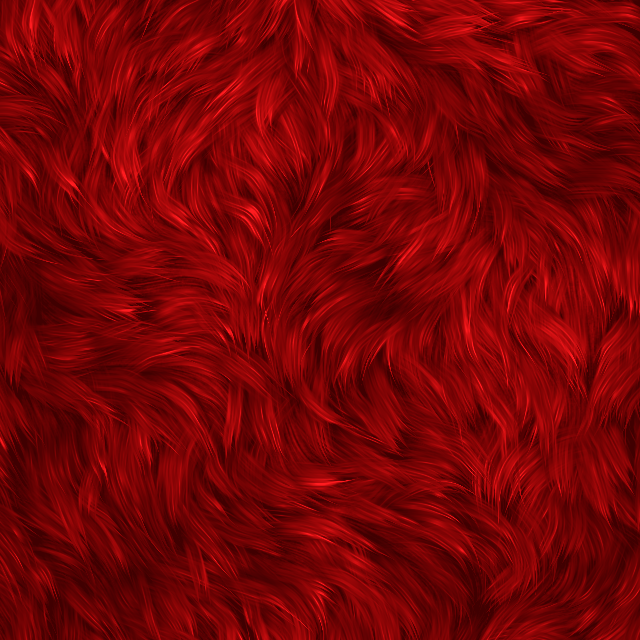
Write a WebGL 1 fragment shader that draws this texture.

```glsl
precision highp float;
// Deep red shaggy fur: combed undercoat below ragged tufts of fine glossy hairs.
uniform vec2 u_resolution;

const float CELL = 0.14;          // spacing of tufts in a layer of scale 1
const float TUFT_LENGTH = 0.135;  // longest half length
const float TUFT_WIDTH = 0.046;   // widest half width
const float HAIR_WIDTH = 0.0024;
const float FLOW_SWING = 4.6;     // how far the combing direction wanders
const float FLOW_BASE = -1.25;    // mean combing direction, radians
const float STRAY = 0.95;         // random turn of single tufts
const float BASE_TONE = 0.492;
const float UNDERCOAT_TONE = 0.54;
const float UNDERCOAT_CONTRAST = 1.3;
const float HAIR_CONTRAST = 0.29;
const float GLOSS = 0.82;
const float SHADOW = 0.06;
const float RELIEF = 0.62;
const int LAYERS = 7;
const int COMB_STEPS = 12;        // undercoat samples to each side
const float COMB_STRIDE = 0.0024;

float hash(vec2 p) {
  vec3 q = fract(p.xyx * vec3(0.1031, 0.1030, 0.0973));
  q += dot(q, q.yzx + 33.33);
  return fract((q.x + q.y) * q.z);
}

vec2 hash2(vec2 p) {
  return vec2(hash(p), hash(p + 71.7));
}

float noise(vec2 p) {
  vec2 i = floor(p);
  vec2 f = fract(p);
  f = f * f * (3.0 - 2.0 * f);
  return mix(mix(hash(i), hash(i + vec2(1.0, 0.0)), f.x),
             mix(hash(i + vec2(0.0, 1.0)), hash(i + vec2(1.0, 1.0)), f.x), f.y);
}

// Direction in which the fur is combed at a point.
float flowAngle(vec2 p) {
  float swirl = 0.68 * noise(p * 3.1 + 14.3) + 0.32 * noise(p * 7.3 + 40.9);
  return FLOW_BASE + FLOW_SWING * (swirl - 0.5);
}

// Fine grain smeared along the flow, so that it reads as hairs.
float undercoat(vec2 p) {
  vec2 ahead = p;
  vec2 behind = p;
  float sum = 0.0;
  for (int i = 0; i < COMB_STEPS; i++) {
    float a = flowAngle(ahead);
    float b = flowAngle(behind);
    ahead += COMB_STRIDE * vec2(cos(a), sin(a));
    behind -= COMB_STRIDE * vec2(cos(b), sin(b));
    sum += noise(ahead / HAIR_WIDTH) + noise(behind / HAIR_WIDTH);
  }
  return sum / float(2 * COMB_STEPS) - 0.5;
}

// Lays one tuft over the tone gathered so far.
float addTuft(float tone, vec2 p, vec2 center, vec2 id, float depth, float scale) {
  vec2 size = hash2(id + 5.3);
  float len = TUFT_LENGTH * scale * mix(0.65, 1.0, size.x);
  float rootWidth = TUFT_WIDTH * scale * mix(0.4, 1.0, size.y);
  vec2 d = p - center;
  if (dot(d, d) > 1.5 * len * len) return tone;

  // Local frame: along runs from root (-1) to tip (1), bent with the flow.
  float flow = flowAngle(center);
  float angle = flow + STRAY * (hash(id + 9.1) - 0.5);
  vec2 dir = vec2(cos(angle), sin(angle));
  float bend = clamp(flowAngle(center + dir * len) - flow, -0.8, 0.8);
  float u = dot(d, dir);
  float along = u / len;
  if (abs(along) > 1.0) return tone;
  float seed = 60.0 * hash(id + 2.7);
  float v = dot(d, vec2(-dir.y, dir.x)) - 0.5 * bend * u * along;
  v += 0.006 * (noise(vec2(u * 26.0 + seed, seed)) - 0.5);
  float s = v / (rootWidth * mix(1.0, 0.65, smoothstep(-0.3, 1.0, along)));
  if (abs(s) > 1.8) return tone;

  // Hairs: fine strands, broader locks and a ragged outline.
  float across = s * rootWidth / HAIR_WIDTH;
  float hair = noise(vec2(across + seed, u * 30.0 + seed));
  float lock = noise(vec2(across * 0.22 + seed, u * 11.0 - seed));
  float hairEnd = mix(0.1, 1.0, noise(vec2(across * 0.8 + seed, 3.5)));

  float body = smoothstep(-1.0, -0.5, along) * (1.0 - smoothstep(0.5, 1.0, along));
  float shadow = body * (1.0 - smoothstep(0.7, 1.8, abs(s)));
  float cover = smoothstep(-1.0, -0.4, along)
              * (1.0 - smoothstep(hairEnd - 0.25, hairEnd, along))
              * (1.0 - smoothstep(0.55, 1.0, abs(s) + 0.8 * (lock - 0.5)))
              * (1.0 - smoothstep(0.8, 1.0, abs(s))) * mix(0.6, 1.0, hair);

  // Light: dark roots, a sheen toward the tip, broken glints on the top hairs.
  float lit = smoothstep(-0.9, 0.4, along);
  float glint = mix(0.45, 1.3, noise(vec2(across * 0.9 - seed, u * 120.0)));
  float sheen = lit * smoothstep(0.25, 0.85, lock) * mix(0.3, 1.0, hash(id + 4.4));
  float tuft = BASE_TONE + 0.11 * lit + 0.04 * (depth - 0.5)
             + HAIR_CONTRAST * (hair - 0.5) * mix(0.6, 1.0, lit)
             + 0.16 * (lock - 0.5) + 0.15 * (hash(id + 8.8) - 0.5)
             + GLOSS * sheen * glint * pow(hair, 4.0);
  return mix(tone - SHADOW * shadow, tuft, cover);
}

vec3 furColor(float tone) {
  float r = clamp(tone, 0.25, 1.0);
  float warm = 0.11 * r * r * r;
  return vec3(r, warm, 1.1 * warm + 0.003);
}

void main() {
  vec2 p = gl_FragCoord.xy / u_resolution.y;
  float tone = UNDERCOAT_TONE + UNDERCOAT_CONTRAST * undercoat(p);

  // Tufts, from long low ones to short top ones.
  for (int layer = 0; layer < LAYERS; layer++) {
    float depth = float(layer) / float(LAYERS - 1);
    float scale = mix(1.2, 0.68, depth);
    vec2 shift = vec2(0.37, 0.61) * float(layer) + 3.0;
    vec2 cell = floor(p / (CELL * scale) + shift);
    for (int y = -1; y <= 1; y++) {
      for (int x = -1; x <= 1; x++) {
        vec2 id = cell + vec2(float(x), float(y));
        vec2 key = id + 37.0 * float(layer);
        vec2 center = (id + 0.5 + 0.8 * (hash2(key) - 0.5) - shift) * CELL * scale;
        tone = addTuft(tone, p, center, key, depth, scale);
      }
    }
  }

  // Broad hollows and raised areas of the pelt.
  float relief = 0.6 * noise(p * 4.2 + 7.7) + 0.4 * noise(p * 9.5 + 21.1);
  tone *= 1.0 + RELIEF * (relief - 0.5);
  gl_FragColor = vec4(furColor(tone), 1.0);
}
```
